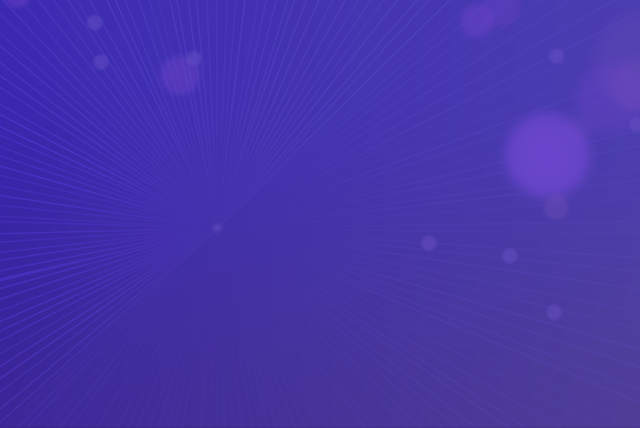
Give the GLSL for this background, as a WebGL 1 fragment shader.

```glsl
precision highp float;
uniform vec2 u_resolution;

// Lengths are in canvas heights, origin at the lower left
const float TAU = 6.283185;
const vec3 TOP_LEFT = vec3(0.235, 0.165, 0.695);
const vec3 TOP_RIGHT = vec3(0.292, 0.24, 0.69);
const vec3 BOTTOM_LEFT = vec3(0.235, 0.155, 0.595);
const vec3 BOTTOM_RIGHT = vec3(0.31, 0.245, 0.59);
const vec3 RAY_BLUE = vec3(0.35, 0.23, 0.88);
const vec3 RAY_PALE = vec3(0.36, 0.30, 0.80);
const vec3 VIOLET = vec3(0.43, 0.275, 0.81);
const vec3 MAGENTA = vec3(0.44, 0.26, 0.78);
const vec3 ROSE = vec3(0.47, 0.32, 0.73);
const vec3 BEAD = vec3(0.42, 0.32, 0.77);
const vec2 HUB = vec2(0.508, 0.467);
const vec2 SPLIT_NORMAL = vec2(-0.68, 0.733);
const vec2 ACCENT_DIR = vec2(-0.9736, -0.2284);
const float RAY_COUNT = 150.0;
const float RAY_WIDTH = 0.0009;
const float RAY_JITTER = 0.45;
const float BEAD_RADIUS = 0.021;
const float BEAD_ALPHA = 0.48;

float hash(float n) {
  return fract(sin(n * 127.1) * 43758.5453);
}

vec3 backdrop(vec2 uv) {
  float rise = smoothstep(-0.1, 0.85, uv.y);
  return mix(mix(BOTTOM_LEFT, BOTTOM_RIGHT, uv.x),
             mix(TOP_LEFT, TOP_RIGHT, uv.x), rise);
}

// Smooth coverage of a thin line at a given distance
float hairline(float dist, float pixel) {
  float reach = RAY_WIDTH + pixel;
  return (1.0 - smoothstep(0.0, reach, dist)) * min(1.0, 2.0 * RAY_WIDTH / reach);
}

// Spokes with uneven spacing and strength
float spokes(vec2 d, float pixel) {
  float turn = (atan(d.y, d.x) / TAU + 0.5) * RAY_COUNT;
  float id = mod(floor(turn), RAY_COUNT);
  float offset = fract(turn) - 0.5 + (hash(id + 1.0) - 0.5) * RAY_JITTER;
  float dist = abs(offset) * TAU / RAY_COUNT * length(d);
  return hairline(dist, pixel) * mix(0.5, 1.0, hash(id + 41.0));
}

// Soft disc, fading from its middle, blended over the colour
vec3 orb(vec3 base, vec2 p, vec2 center, float radius, vec3 tint, float alpha) {
  float t = length(p - center) / radius;
  float disc = (1.0 - smoothstep(0.65, 1.08, t)) * (1.0 - 0.35 * min(t * t, 1.0));
  return mix(base, tint, disc * alpha);
}

// Small beads strung along a curve
vec3 beads(vec3 base, vec2 p, vec2 start, vec2 stride, vec2 bend) {
  for (int i = 0; i < 3; i++) {
    float k = float(i);
    vec2 center = start + stride * k + bend * k * k;
    base = orb(base, p, center, BEAD_RADIUS, BEAD, BEAD_ALPHA);
  }
  return base;
}

void main() {
  vec2 uv = gl_FragCoord.xy / u_resolution;
  vec2 p = gl_FragCoord.xy / u_resolution.y;
  float pixel = 1.0 / u_resolution.y;
  vec2 d = p - HUB;
  float r = length(d);
  float split = dot(d, SPLIT_NORMAL);
  float lit = smoothstep(-0.004, 0.004, split);

  vec3 color = backdrop(uv);

  // Large orbs, upper right and upper left
  color = orb(color, p, vec2(1.50, 0.86), 0.13, ROSE, 0.24);
  color = orb(color, p, vec2(1.426, 0.77), 0.095, MAGENTA, 0.36);
  color = orb(color, p, vec2(1.49, 0.80), 0.07, ROSE, 0.28);
  color = orb(color, p, vec2(1.279, 0.637), 0.116, VIOLET, 0.9);
  color = orb(color, p, vec2(1.355, 0.70), 0.038, ROSE, 0.13);
  color = orb(color, p, vec2(1.30, 0.516), 0.034, ROSE, 0.38);
  color = orb(color, p, vec2(1.115, 0.951), 0.046, MAGENTA, 0.48);
  color = orb(color, p, vec2(1.17, 0.985), 0.054, MAGENTA, 0.34);
  color = orb(color, p, vec2(0.42, 0.824), 0.054, MAGENTA, 0.48);
  color = orb(color, p, vec2(0.04, 1.012), 0.036, MAGENTA, 0.48);

  // Bead strings
  color = beads(color, p, vec2(0.221, 0.947), vec2(-0.086, -0.142), vec2(0.101, 0.05));
  color = beads(color, p, vec2(1.002, 0.432), vec2(0.2315, 0.021), vec2(-0.0425, -0.051));
  color = beads(color, p, vec2(1.301, 0.869), vec2(0.187, -0.16), vec2(0.0));

  // Spokes, stronger above the diagonal and bluest at the left
  float leftward = smoothstep(0.55, 1.0, -d.x / max(r, 0.001));
  float downward = smoothstep(0.3, 0.9, -d.y / max(r, 0.001));
  vec3 rayTint = mix(RAY_PALE, RAY_BLUE, leftward);
  float shaded = mix(0.48, 0.28, downward) * smoothstep(0.0, 0.6, r);
  float bright = mix(0.75, 0.95, leftward) * smoothstep(-0.12, 0.4, r);
  color -= 0.016 * lit * leftward * smoothstep(0.1, 0.5, r);
  color = mix(color, rayTint, spokes(d, pixel) * mix(shaded, bright, lit));

  // One vivid spoke at the left
  float across = abs(d.x * ACCENT_DIR.y - d.y * ACCENT_DIR.x);
  float along = smoothstep(0.2, 0.5, dot(d, ACCENT_DIR));
  color = mix(color, RAY_BLUE, hairline(across, pixel) * along);

  // Hub glow and the fine seam along the diagonal
  float seam = hairline(abs(split), pixel) * exp(-r * 2.0);
  float hub = exp(-r * r * 9000.0);
  color = mix(color, BEAD, min(0.25 * seam + 0.5 * hub, 1.0));

  // Dim strip along the lower edge
  color *= mix(0.92, 1.0, smoothstep(0.0, 0.006, p.y));
  gl_FragColor = vec4(color, 1.0);
}
```
